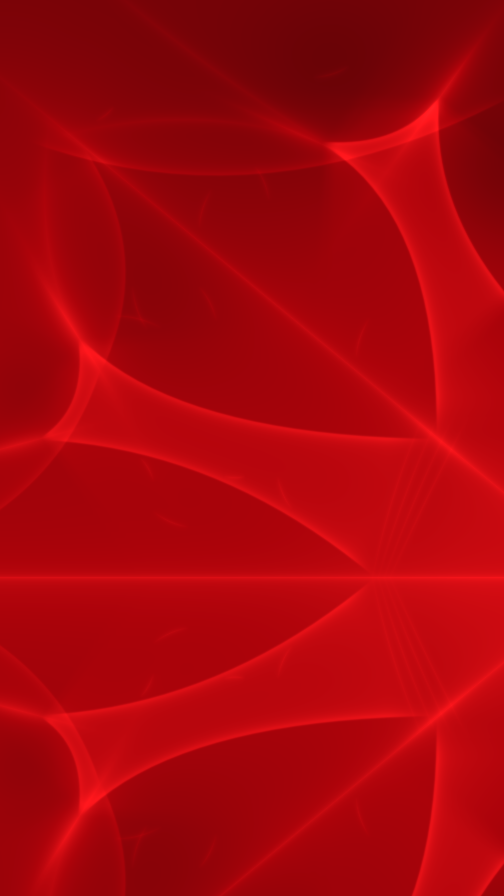
Write a Shadertoy shader that draws this background.

```glsl
// Red abstract backdrop: glowing curved veils mirrored about a horizontal light line.

float hash(float n) { return fract(sin(n * 91.17) * 4375.85); }

// Signed distance to a quadratic curve (positive on its left) and the curve parameter
vec2 curveDistance(vec2 p, vec2 a, vec2 b, vec2 c) {
    const int STEPS = 20;
    vec2 start = a, result = vec2(1e3, 0.0);
    for (int i = 1; i <= STEPS; i++) {
        float t = float(i) / float(STEPS);
        vec2 end = mix(mix(a, b, t), mix(b, c, t), t);
        vec2 dir = end - start, rel = p - start;
        float k = clamp(dot(rel, dir) / dot(dir, dir), 0.0, 1.0);
        float d = length(rel - dir * k);
        if (d < abs(result.x)) {
            float side = dir.x * rel.y - dir.y * rel.x < 0.0 ? -1.0 : 1.0;
            result = vec2(d * side, t - (1.0 - k) / float(STEPS));
        }
        start = end;
    }
    return result;
}

// Veil with a crisp edge on the right of the curve and a soft falloff on its left
float veil(vec2 p, vec2 a, vec2 b, vec2 c, float lineLight, float fillLight) {
    vec2 q = curveDistance(p, a, b, c);
    float d = abs(q.x), width = max(0.003, 0.8 / iResolution.x);
    float fade = smoothstep(0.0, 0.1, q.y * (1.0 - q.y));
    float inside = smoothstep(-width, width, q.x);
    float edge = mix(exp(-d * d / (width * width)), exp(-d / 0.010), inside);
    return fade * (lineLight * edge + fillLight * inside * exp(-d / 0.11));
}

// Thin tapered strand
float strand(vec2 p, vec2 a, vec2 b, vec2 c, float width) {
    vec2 q = curveDistance(p, a, b, c);
    return exp(-abs(q.x) / width) * 4.0 * q.y * (1.0 - q.y);
}

// Elongated glow around a node
float flare(vec2 p, vec2 center, float angle, float size) {
    vec2 r = p - center, dir = vec2(cos(angle), sin(angle));
    float along = dot(r, dir), across = dot(r, vec2(-dir.y, dir.x));
    return exp(-along * along / (size * size) - abs(across) / (0.16 * size));
}

void mainImage(out vec4 fragColor, in vec2 fragCoord) {
    vec2 uv = fragCoord / iResolution.x;
    float height = uv.y - 0.632;
    vec2 p = vec2(uv.x, abs(height));

    // Broad light and shade
    float light = 0.61 - 0.15 * smoothstep(0.45, 1.1, p.y);
    light += 0.12 * exp(-dot(p - vec2(0.98, 0.1), p - vec2(0.98, 0.1)) / 0.09);
    light += (height < 0.0 ? 0.10 : 0.07) * exp(-p.y / 0.13);
    light -= 0.10 * exp(-dot(p - vec2(1.0, 0.8), p - vec2(1.0, 0.8)) / 0.02);
    light -= 0.06 * exp(-dot(p - vec2(0.66, 0.98), p - vec2(0.66, 0.98)) / 0.03);
    light -= 0.07 * exp(-dot(p - vec2(0.3, 0.55), p - vec2(0.3, 0.55)) / 0.03);
    light -= 0.05 * exp(-dot(p - vec2(0.05, 0.37), p - vec2(0.05, 0.37)) / 0.008);
    light += 0.06 * exp(-dot(p - vec2(0.02, 0.92), p - vec2(0.02, 0.92)) / 0.05);

    // Straight beams
    light += 0.10 * exp(-p.y / 0.006) + 0.04 * exp(-p.y / 0.03);
    float beam = abs(p.y - 0.277 + 0.824 * (p.x - 0.868)) * 0.772;
    float beamFade = smoothstep(-0.2, 0.4, p.x);
    light += beamFade * (0.09 * exp(-beam / 0.006) + 0.07 * exp(-beam / 0.045));
    light += 0.07 * strand(p, vec2(0.16, 1.22), vec2(0.42, 0.99), vec2(0.70, 0.83), 0.012);

    // Middle ribbon
    vec2 leftNode = vec2(0.157, 0.475), leftTip = vec2(0.081, 0.275), rightNode = vec2(0.868, 0.273);
    light += veil(p, rightNode, vec2(0.347, 0.278), leftNode, 0.17, 0.09);
    light += veil(p, leftTip, vec2(0.44, 0.259), vec2(0.747, 0.0), 0.16, 0.07);
    light += veil(p, leftNode, vec2(0.176, 0.336), leftTip, 0.13, 0.06);

    // Upper ribbon
    vec2 topNode = vec2(0.875, 0.956), topTip = vec2(0.637, 0.863);
    light += veil(p, topNode, vec2(0.799, 0.85), topTip, 0.18, 0.11);
    light += veil(p, topTip, vec2(0.875, 0.725), rightNode, 0.17, 0.12);
    light += veil(p, vec2(1.03, 0.53), vec2(0.85, 0.73), vec2(0.87, 0.956), 0.18, 0.13);

    // Faint large arcs
    light += veil(p, vec2(0.197, 0.405), vec2(0.3125, 0.637), vec2(0.162, 0.856), 0.08, 0.04);
    light += veil(p, vec2(-0.04, 0.11), vec2(0.139, 0.22), vec2(0.2, 0.42), 0.07, 0.03);
    light += veil(p, vec2(0.05, 0.87), vec2(0.53, 0.69), vec2(1.04, 0.97), 0.10, 0.03);
    light += 0.08 * strand(p, vec2(0.1, 0.87), vec2(0.38, 0.95), topTip, 0.012);
    light += 0.10 * strand(p, vec2(0.1, 0.92), vec2(0.06, 0.64), leftNode, 0.025);

    // Strands linking the axis to the right node
    for (int i = 0; i < 4; i++) {
        float k = float(i);
        light += 0.05 * strand(p, vec2(0.735 + 0.01 * k, -0.02),
            vec2(0.77 + 0.025 * k, 0.16), vec2(0.84 + 0.03 * k, 0.32), 0.004);
    }

    // Node glows
    light += 0.24 * flare(p, topNode, 0.96, 0.11) + 0.10 * flare(p, topNode, 0.95, 0.28);
    light += 0.20 * flare(p, vec2(0.60, 0.877), -0.42, 0.12);
    light += 0.22 * flare(p, vec2(0.147, 0.49), -1.0, 0.10);
    light += 0.09 * flare(p, vec2(0.13, 0.52), -1.05, 0.24);
    light += 0.22 * flare(p, vec2(0.03, 0.262), 0.26, 0.10);
    light += 0.13 * flare(p, rightNode, -0.69, 0.09);
    light += 0.07 * flare(p, vec2(0.17, 0.85), -0.6, 0.12);

    // Scattered small wisps
    for (int i = 0; i < 12; i++) {
        float k = float(i), angle = 6.283 * hash(k + 3.1);
        vec2 root = vec2(0.15 + 0.7 * hash(k + 0.4), 0.08 + 0.95 * hash(k + 7.7));
        vec2 dir = vec2(cos(angle), sin(angle)) * (0.04 + 0.06 * hash(k + 5.2));
        light += 0.07 * strand(p, root, root + dir * 0.6, root + dir + 0.25 * vec2(-dir.y, dir.x), 0.004);
    }

    // Deep red to hot red
    float heat = max(light - 0.68, 0.0);
    vec3 color = vec3(light, 0.012 + 0.24 * heat, 0.06 * light + 0.16 * heat);
    fragColor = vec4(clamp(color, 0.0, 1.0), 1.0);
}
```
